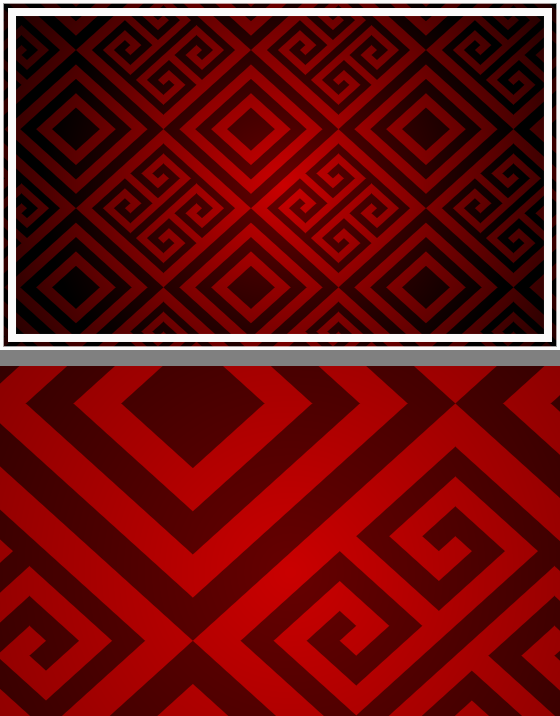
Top, the full canvas; bottom, a detail of the centre.
Write a Shadertoy shader that draws this pattern.

```glsl
#define PERIOD vec2(0.5, 0.452)
#define ORIGIN vec2(-0.083, 0.131)
#define CELL_UNITS 11.0
#define KEY_STROKE (9.0 / 13.0)
#define GLOW_CENTER vec2(0.01, -0.03)
#define GROUND_RED 0.40
#define GROUND_FALLOFF 0.58
#define LINE_RED 0.79
#define LINE_FALLOFF 0.72
#define FRAME_WHITE vec3(0.985)
#define MARGIN 0.0104
#define FRAME_BAND vec2(0.0229, 0.0458)

// Square-capped axis-aligned stroke, one unit wide
float stroke(vec2 p, vec2 a, vec2 b) {
    vec2 q = abs(p - 0.5 * (a + b)) - 0.5 * abs(b - a) - 0.5;
    return max(q.x, q.y);
}

// Two concentric square rings, dark up to the cell edge
float ringCell(vec2 c) {
    vec2 a = abs(c) * CELL_UNITS;
    float r = max(a.x, a.y);
    float rings = abs(abs(r - 3.0) - 1.0) - 0.5;
    return min(rings, 0.5 * CELL_UNITS - r) / CELL_UNITS;
}

// Bordered cell with four mirrored spirals hanging from two stems
float keyCell(vec2 c) {
    float scale = CELL_UNITS / KEY_STROKE;
    vec2 k = abs(c) * scale;
    float r = max(k.x, k.y);
    float d = max(6.5 - r, r - 0.5 * scale);
    d = min(d, stroke(k, vec2(1, 0), vec2(7, 0)));
    d = min(d, stroke(k, vec2(1, 0), vec2(1, 5)));
    d = min(d, stroke(k, vec2(1, 5), vec2(5, 5)));
    d = min(d, stroke(k, vec2(5, 2), vec2(5, 5)));
    d = min(d, stroke(k, vec2(3, 2), vec2(5, 2)));
    d = min(d, stroke(k, vec2(3, 2), vec2(3, 3)));
    return d / scale;
}

float coverage(float d, float pixel) {
    return clamp(0.5 - d / pixel, 0.0, 1.0);
}

void mainImage(out vec4 fragColor, in vec2 fragCoord) {
    float pixel = 1.0 / iResolution.y;
    vec2 p = (fragCoord - 0.5 * iResolution.xy) * pixel;

    // Diagonal lattice with alternating cells
    vec2 q = (p - ORIGIN) / PERIOD;
    vec2 uv = vec2(q.x - q.y, q.x + q.y);
    vec2 id = floor(uv + 0.5);
    vec2 c = uv - id;
    bool isKey = mod(id.x + id.y, 2.0) > 0.5;
    float d = isKey ? keyCell(c) : ringCell(c);
    float line = coverage(d, pixel * length(1.0 / PERIOD));

    // Radial red glow
    float r = length(p - GLOW_CENTER);
    float ground = max(GROUND_RED - GROUND_FALLOFF * r, 0.0);
    float lit = max(LINE_RED - LINE_FALLOFF * r, 0.0);
    vec3 color = vec3(mix(ground, lit, line), 0.0, 0.0);

    // White margin and inner frame
    vec2 edges = 0.5 * iResolution.xy * pixel - abs(p);
    float inset = min(edges.x, edges.y);
    float band = max(FRAME_BAND.x - inset, inset - FRAME_BAND.y);
    float frame = coverage(min(inset - MARGIN, band), pixel);
    fragColor = vec4(mix(color, FRAME_WHITE, frame), 1.0);
}
```
